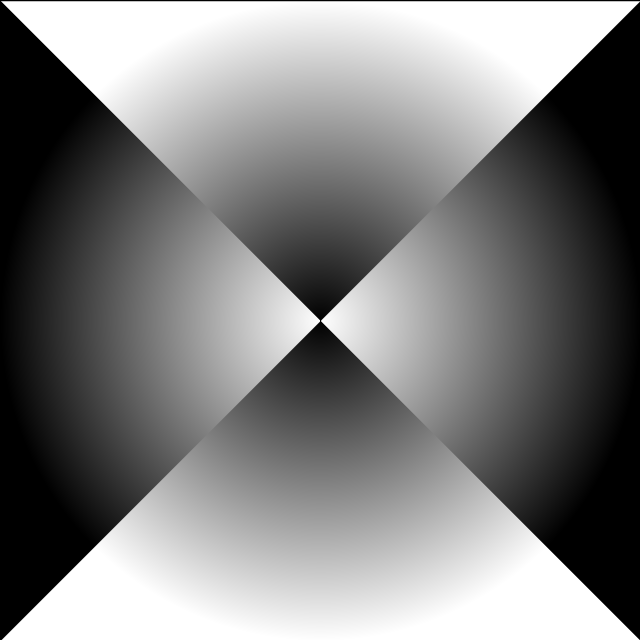
Reproduce this background procedurally as a WebGL 2 fragment shader.

```glsl
#version 300 es
precision highp float;
// Four triangular wedges meeting near the middle of the canvas.
// A radial ramp runs dark to light in the upper and lower wedges and is
// inverted in the side wedges; a thin dark rule closes the top edge.

#define CENTER vec2(0.5010, 0.4985)
#define RADIUS 0.5
#define PINCH_HALF_WIDTH 0.0010
#define TOP_RULE 0.00195

uniform vec2 u_resolution;
out vec4 fragColor;

// Antialiased coverage of the region where the signed distance is positive.
float coverage(float signedDistance, float pixel) {
    return clamp(signedDistance / pixel + 0.5, 0.0, 1.0);
}

void main() {
    float side = min(u_resolution.x, u_resolution.y);
    float pixel = 1.0 / side;
    vec2 uv = (gl_FragCoord.xy - 0.5 * u_resolution) / side + 0.5;
    vec2 p = uv - CENTER;

    // Linear ramp from the center out to the circle.
    float ramp = clamp(length(p) / RADIUS, 0.0, 1.0);

    // Diagonal wedges, joined by a tiny vertical neck at the center.
    vec2 a = abs(p);
    float wedge = (a.y - a.x) * inversesqrt(2.0);
    float neck = PINCH_HALF_WIDTH - a.x;
    float vertical = coverage(max(wedge, neck), pixel);
    float shade = mix(1.0 - ramp, ramp, vertical);

    // Dark rule along the top edge.
    float top = 0.5 + 0.5 * u_resolution.y / side;
    shade *= coverage(top - TOP_RULE - uv.y, pixel);

    fragColor = vec4(vec3(shade), 1.0);
}
```
